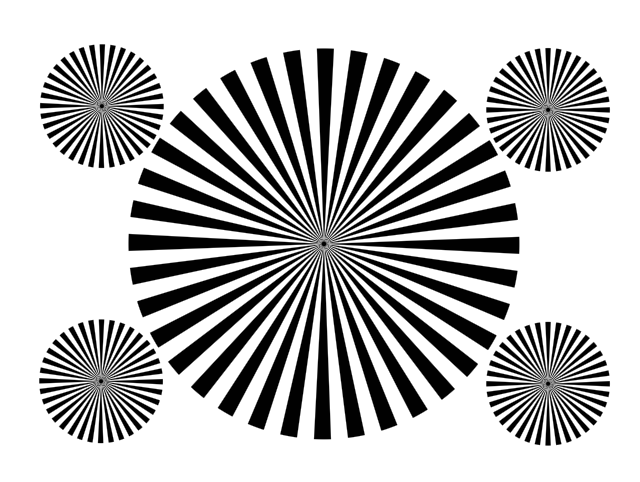
Reproduce this pattern procedurally as a WebGL 1 fragment shader.

```glsl
precision highp float;

uniform vec2 u_resolution;

// Lengths are fractions of the canvas height, measured from its middle.
const float TAU = 6.2831853;
const float SPOKES = 36.0;
const float DUTY = 0.5;
const float TILT = 0.0075;

const vec2 MAIN_CENTER = vec2(0.0082, -0.006);
const float MAIN_RADIUS = 0.4055;
const float MAIN_HUB = 0.0062;

const vec2 TOP_LEFT = vec2(-0.4525, 0.2798);
const vec2 TOP_RIGHT = vec2(0.4732, 0.272);
const vec2 BOTTOM_LEFT = vec2(-0.4542, -0.291);
const vec2 BOTTOM_RIGHT = vec2(0.4732, -0.2962);
const float SMALL_RADIUS = 0.1283;
const float SMALL_HUB = 0.0055;

const vec3 PAPER = vec3(1.0);
const vec3 INK = vec3(0.005);

// Coverage of a shape from its signed distance
float coverage(float dist, float pixel) {
    return clamp(0.5 - dist / pixel, 0.0, 1.0);
}

// Disc of tapering spokes with a solid hub
float starburst(vec2 p, float radius, float hub, float tilt, float pixel) {
    float r = length(p);
    float angle = atan(p.y, p.x + 1e-7) + tilt;
    float turn = abs(fract(angle * SPOKES / TAU + 0.5) - 0.5);
    float arc = (turn - 0.5 * DUTY) * TAU * r / SPOKES;
    float spokes = coverage(arc, pixel);
    float center = coverage(r - hub, pixel * 2.0);
    return max(spokes, center) * coverage(r - radius, pixel);
}

void main() {
    vec2 p = (gl_FragCoord.xy - 0.5 * u_resolution) / u_resolution.y;
    float pixel = 1.2 / u_resolution.y;

    // Large central burst
    float ink = starburst(p - MAIN_CENTER, MAIN_RADIUS, MAIN_HUB, TILT, pixel);

    // Small corner bursts
    vec2 left = p.y > 0.0 ? TOP_LEFT : BOTTOM_LEFT;
    vec2 right = p.y > 0.0 ? TOP_RIGHT : BOTTOM_RIGHT;
    vec2 corner = p.x < 0.0 ? left : right;
    float tilt = p.x < 0.0 ? TILT : 0.0;
    ink = max(ink, starburst(p - corner, SMALL_RADIUS, SMALL_HUB, tilt, pixel));

    gl_FragColor = vec4(mix(PAPER, INK, ink), 1.0);
}
```
